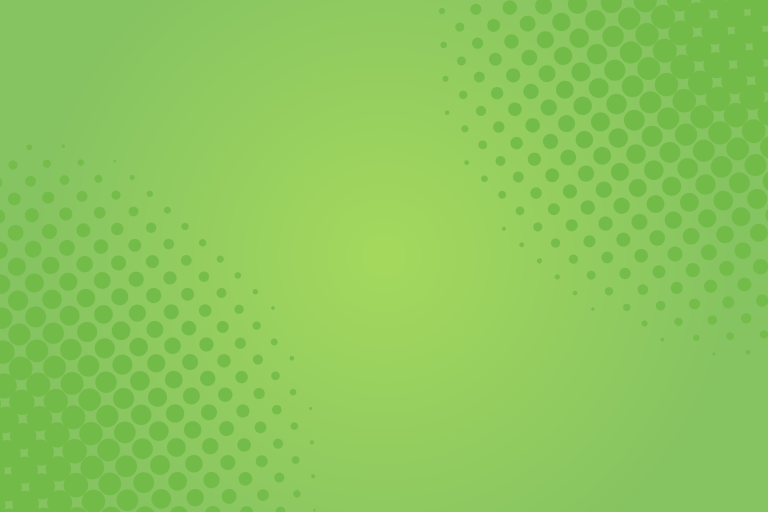
Give the GLSL for this background, as a WebGL 1 fragment shader.

```glsl
precision highp float;
// Green radial glow with two halftone dot clusters in opposite corners.

uniform vec2 u_resolution;

// Coverage of a tilted dot grid whose dots shrink away from a focus point.
float halftone(vec2 p, vec2 anchor, float angle, vec2 focus) {
    float spacing = 0.04685;
    float c = cos(angle), s = sin(angle);
    mat2 tilt = mat2(c, s, -s, c);

    // Nearest grid node: the row vector product applies the inverse tilt.
    vec2 cell = floor((p - anchor) * tilt / spacing + 0.5);
    vec2 dotCenter = anchor + tilt * cell * spacing;

    float closeness = 1.0 - length(dotCenter - focus) / 0.664;
    float radius = 0.0283 * sqrt(max(closeness, 0.0));
    float pixel = 1.0 / u_resolution.y;
    float disc = clamp(0.5 + (radius - length(p - dotCenter)) / pixel, 0.0, 1.0);
    return disc * step(0.005, closeness) * mix(0.88, 1.0, smoothstep(0.0, 0.4, closeness));
}

void main() {
    // Centered coordinates, with the canvas height as the unit.
    vec2 p = (gl_FragCoord.xy - 0.5 * u_resolution) / u_resolution.y;

    // Glow from lime in the middle to a cooler green at the corners.
    vec3 lime = vec3(0.645, 0.850, 0.365);
    vec3 coolGreen = vec3(0.525, 0.768, 0.382);
    vec3 color = mix(lime, coolGreen, clamp(length(p) / 0.69, 0.0, 1.0));

    // Dot clusters: lower left, then upper right.
    float dots = max(
        halftone(p, vec2(-0.7246, 0.1777), 0.8228, vec2(-0.789, -0.418)),
        halftone(p, vec2(0.1133, 0.4785), 0.8357, vec2(0.746, 0.457)));
    color = mix(color, vec3(0.450, 0.735, 0.285), dots);

    gl_FragColor = vec4(color, 1.0);
}
```
